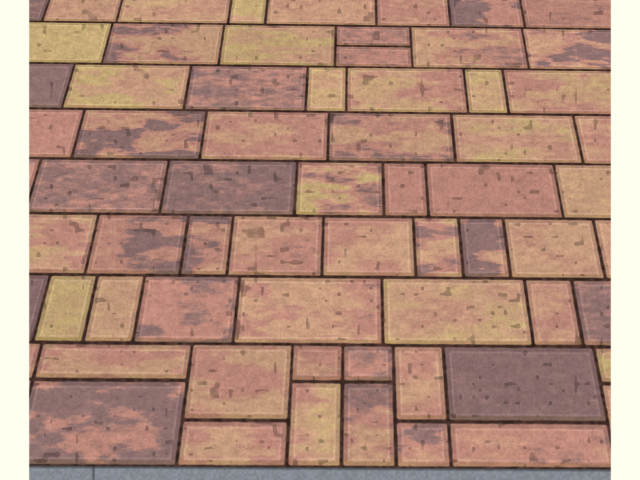
A Shadertoy shader for this texture:

```glsl
// Mixed-size concrete pavers seen in perspective, framed by cream side margins.
// Screen points are projected to the ground, courses are walked brick by brick,
// and every brick blends two clay tones through streaky noise.

#define HORIZON 1.878
#define DEPTH 44.72
#define COURSE_SHIFT 17.26
#define SPREAD 12.41
#define FRONT_EDGE -1.56
#define JOINT 0.012
#define BEVEL 0.045
#define GRAIN 0.10
#define SEED 3.7

const vec3 CREAM  = vec3(1.00, 1.00, 0.94);
const vec3 KERB   = vec3(0.52, 0.54, 0.57);
const vec3 SEAM   = vec3(0.23, 0.16, 0.14);
const vec3 PLUM   = vec3(0.56, 0.44, 0.43);
const vec3 SALMON = vec3(0.75, 0.54, 0.48);
const vec3 TAN    = vec3(0.79, 0.62, 0.50);
const vec3 OCHRE  = vec3(0.78, 0.67, 0.47);

float hash(vec2 p) {
    vec3 q = fract(vec3(p.xyx) * 0.1031 + SEED * 0.017);
    q += dot(q, q.yzx + 33.33);
    return fract((q.x + q.y) * q.z);
}

float noise(vec2 p) {
    vec2 i = floor(p), f = fract(p);
    f = f * f * (3.0 - 2.0 * f);
    return mix(mix(hash(i), hash(i + vec2(1, 0)), f.x),
               mix(hash(i + vec2(0, 1)), hash(i + vec2(1, 1)), f.x), f.y);
}

float fbm(vec2 p) {
    float sum = 0.0, amp = 0.5;
    for (int i = 0; i < 5; i++) {
        sum += amp * noise(p);
        p = p * 2.07 + 17.3;
        amp *= 0.5;
    }
    return sum / 0.97;
}

vec3 clay(float tone) {
    vec3 c = mix(PLUM, SALMON, smoothstep(0.15, 0.38, tone));
    c = mix(c, TAN, smoothstep(0.45, 0.70, tone));
    return mix(c, OCHRE, smoothstep(0.74, 0.95, tone));
}

float brickWidth(float h) {
    return h < 0.40 ? 1.5 : h < 0.82 ? 1.0 : 0.5;
}

vec3 paving(vec2 g, vec2 p, float px) {
    // Course limits; the front course is taller
    float row = max(floor(g.y), -1.0);
    float lo = row < 0.0 ? FRONT_EDGE : row;
    float hi = row + 1.0;

    // Walk along the course to the brick under this point
    float left = -5.0 - 0.9 * hash(vec2(row + 9.0, 41.0));
    float width = 1.0, index = 0.0;
    for (int i = 0; i < 26; i++) {
        index = float(i);
        width = brickWidth(hash(vec2(index + 3.0, row * 5.0 + 20.0)));
        if (g.x < left + width) break;
        left += width;
    }

    // Some bricks are divided across the course
    float pick = hash(vec2(index + 71.0, row + 13.0));
    float cut = lo;
    if (row < 0.0) cut = pick < 0.45 ? -1.0 : pick < 0.78 ? -0.5 : lo;
    else if (width == 1.0 && pick > 0.76) cut = row + 0.5;
    float upper = step(cut, g.y);
    if (upper > 0.5) lo = cut; else hi = cut;
    vec2 id = vec2(index + 11.0, row * 2.0 + upper + 30.0);

    // Rounded box distance, negative inside
    vec2 q = vec2((g.x - left) / width, (g.y - lo) / (hi - lo));
    vec2 size = vec2(width, (hi - lo) * 0.72);
    vec2 b = abs(q - 0.5) * size - 0.5 * size + JOINT + 0.02;
    b += 0.005 * (noise(g * 14.0) - 0.5) + 0.005 * hash(id + 5.0);
    float d = length(max(b, 0.0)) + min(max(b.x, b.y), 0.0) - 0.02;

    // Two tones meeting in horizontal streaks and patches
    float tone = hash(id);
    float other = mix(tone, hash(id + 57.0), 0.75);
    float streak = fbm(vec2(g.x * 2.2, g.y * 5.0) + id * 7.1);
    float lean = (q.x - 0.5) * (hash(id + 23.0) - 0.5) * 0.7;
    float blend = smoothstep(0.36, 0.68, streak + lean);
    float mottle = fbm(g * vec2(9.0, 15.0) + id * 3.0) - 0.5;
    vec3 col = clay(mix(tone, other, blend) + 0.22 * mottle);
    col *= 0.98 + 0.12 * mottle + 0.06 * (hash(id + 91.0) - 0.5);
    col *= 1.0 + GRAIN * (noise(p * 260.0) - 0.5) + 0.06 * (noise(p * 110.0) - 0.5);
    col *= 1.0 - 0.22 * smoothstep(0.83, 0.93, noise(p * 75.0 + 8.0));

    // Worn bevel: pale inner rim, shaded slope, warm front edge
    float slope = smoothstep(-BEVEL, -BEVEL + 0.016, d);
    float front = smoothstep(0.11, 0.03, q.y * size.y);
    col += 0.045 * smoothstep(0.016, 0.0, abs(d + BEVEL + 0.008));
    col *= 1.0 - slope * mix(0.10, 0.14, front);
    col += front * slope * vec3(0.03, 0.025, -0.02);

    // Sandy dark joints
    vec3 seam = SEAM * (0.75 + 0.7 * noise(p * 120.0));
    return mix(col, seam, smoothstep(-px - 0.005, px + 0.003, d));
}

void mainImage(out vec4 fragColor, in vec2 fragCoord) {
    vec2 p = fragCoord / iResolution.y;
    float aa = 1.0 / iResolution.y;
    float x = p.x - 0.5 * iResolution.x / iResolution.y + 0.6667;

    // Distance from the top with slightly tilted courses, then ground projection
    float t = 1.0 - p.y;
    t -= (0.014 - 0.008 * t) * (x - 0.06);
    float z = t + HORIZON;
    vec2 ground = vec2(SPREAD * (x - 0.7465) / z, DEPTH / z - COURSE_SHIFT);
    vec3 col = paving(ground, p, 0.7 * aa * SPREAD / z);

    // Grey kerb along the front with one joint
    vec3 kerb = KERB * (0.94 + 0.14 * noise(p * 190.0));
    kerb *= 1.0 - 0.3 * smoothstep(0.004, 0.001, abs(x - 0.195));
    kerb *= mix(0.55, 1.0, smoothstep(0.970, 0.978, t));
    col = mix(col, kerb, smoothstep(0.970 - aa, 0.970 + aa, t));

    // Cream side margins
    float inside = smoothstep(-aa, aa, min(x - 0.0608, 1.2726 - x));
    fragColor = vec4(mix(CREAM, clamp(col, 0.0, 1.0), inside), 1.0);
}
```
